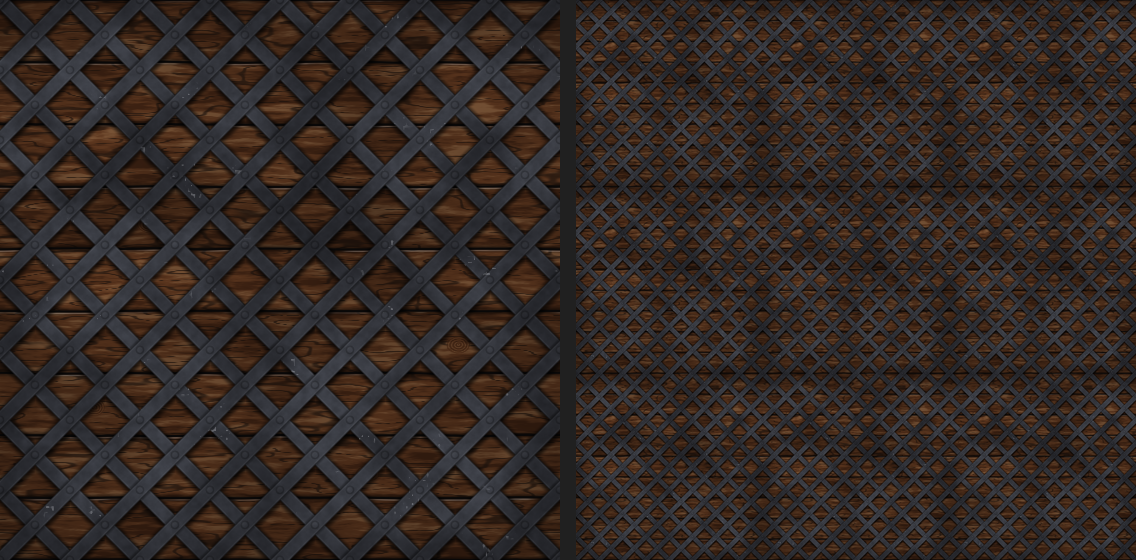
Left, the tile; right, the same tile 3 across and 3 down.
Write a WebGL 1 fragment shader that draws this pattern.

```glsl
precision highp float;
// Riveted diagonal iron lattice over weathered horizontal wooden planks.

uniform vec2 u_resolution;

const float LATTICE = 8.0;           // crossings across and down
const float PLANKS = 9.0;            // boards from bottom to top
const float HALF_WIDTH = 0.0127;     // half width of an iron strap
const float RIVET_RADIUS = 0.0064;
const float GAP = 0.0019;            // half height of the gap between boards
const float KNOT_RADIUS = 0.021;
const float KNOT_CHANCE = 0.65;      // per board
const vec2 SHADOW_OFFSET = vec2(-0.001, 0.003);

const vec3 WOOD_CRACK = vec3(0.10, 0.065, 0.045);
const vec3 WOOD_DARK = vec3(0.20, 0.11, 0.06);
const vec3 WOOD_MID = vec3(0.29, 0.17, 0.095);
const vec3 WOOD_LIGHT = vec3(0.39, 0.27, 0.175);
const vec3 GAP_COLOR = vec3(0.035, 0.03, 0.03);
const vec3 IRON_DARK = vec3(0.145, 0.15, 0.17);
const vec3 IRON_LIGHT = vec3(0.24, 0.25, 0.28);

float hash(vec2 p) {
  return fract(sin(dot(p, vec2(127.1, 311.7))) * 43758.55);
}

// Value noise that wraps after a whole number of cells.
float noise(vec2 p, vec2 period) {
  vec2 i = floor(p);
  vec2 f = fract(p);
  f = f * f * (3.0 - 2.0 * f);
  float a = hash(mod(i, period));
  float b = hash(mod(i + vec2(1.0, 0.0), period));
  float c = hash(mod(i + vec2(0.0, 1.0), period));
  float d = hash(mod(i + 1.0, period));
  return mix(mix(a, b, f.x), mix(c, d, f.x), f.y);
}

float fbm(vec2 uv, vec2 period) {
  float sum = 0.0;
  float amp = 0.533;
  for (int i = 0; i < 4; i++) {
    sum += amp * noise(uv * period, period);
    period *= 2.0;
    amp *= 0.5;
  }
  return sum;
}

// Diagonal coordinates: x is zero along falling straps, y along rising ones.
vec2 latticeCell(vec2 uv) {
  return fract(LATTICE * vec2(uv.x + uv.y, uv.x - uv.y) + 0.5) - 0.5;
}

// Signed distances to the falling (x) and rising (y) straps.
vec2 strapDistance(vec2 uv) {
  return abs(latticeCell(uv)) / (LATTICE * sqrt(2.0)) - HALF_WIDTH;
}

vec3 woodColor(vec2 uv, float px) {
  float wobble = 0.0022 * (noise(uv * vec2(14.0, 9.0), vec2(14.0, 9.0)) - 0.5);
  float row = PLANKS * (uv.y + wobble);
  float id = mod(floor(row), PLANKS);
  float tone = hash(vec2(id, 3.7));

  // Stretched, warped grain, shifted for each board.
  vec2 g = uv + vec2(tone, 0.008 * fbm(uv + vec2(tone, 0.0), vec2(16.0, 24.0)));
  float grain = fbm(g, vec2(9.0, 80.0));
  float fiber = fbm(g, vec2(26.0, 190.0));
  float crack = 1.0 - abs(2.0 * noise(g * vec2(13.0, 110.0), vec2(13.0, 110.0)) - 1.0);

  // An occasional knot with warped rings.
  vec2 center = vec2(hash(vec2(id, 8.3)), (id + 0.3 + 0.4 * tone) / PLANKS);
  vec2 k = uv - center;
  k.x = fract(k.x + 0.5) - 0.5;
  float r = length(k * vec2(0.85, 1.15)) + 0.008 * (fbm(uv, vec2(40.0)) - 0.5);
  float knot = step(hash(vec2(id, 5.1)), KNOT_CHANCE) * (1.0 - smoothstep(0.6, 1.0, r / KNOT_RADIUS));
  float rings = 0.47 + 0.13 * sin(r * 1400.0);
  float v = mix(0.55 * grain + 0.45 * fiber, rings, 0.75 * knot);

  vec3 color = mix(WOOD_DARK, WOOD_MID, smoothstep(0.32, 0.51, v));
  color = mix(color, WOOD_LIGHT, smoothstep(0.51, 0.70, v));
  color = mix(color, WOOD_CRACK, 0.65 * smoothstep(0.86, 0.98, crack) * (1.0 - knot));
  color *= 0.9 + 0.2 * tone;
  color *= 0.75 + 0.5 * fbm(uv, vec2(6.0, 8.0));

  // Gap, darkened board edges and a worn lip below the gap.
  float s = (fract(row + 0.5) - 0.5) / PLANKS;
  color *= mix(0.6, 1.0, smoothstep(GAP, 0.009, abs(s)));
  float lip = 1.0 - smoothstep(0.0005, 0.0012 + px, abs(s + GAP + 0.0013));
  color += 0.20 * lip * smoothstep(0.35, 0.65, fbm(uv, vec2(12.0, 9.0)));
  return mix(GAP_COLOR, color, smoothstep(GAP - px, GAP + px, abs(s)));
}

vec3 ironColor(vec2 uv, float d, float px) {
  float grit = fbm(uv, vec2(90.0));
  vec3 color = mix(IRON_DARK, IRON_LIGHT, smoothstep(0.22, 0.78, fbm(uv, vec2(7.0))));
  color *= 0.86 + 0.28 * grit;
  float rim = 1.0 - smoothstep(0.0004, 0.0010 + px, abs(d + 0.0022));
  color += 0.035 * rim * (0.4 + grit);
  color *= mix(0.62, 1.0, smoothstep(0.0, 0.0017 + px, -d));
  // Sparse pale chips.
  float chip = smoothstep(0.78, 0.92, noise(uv * 190.0, vec2(190.0)));
  return color + 0.20 * chip * smoothstep(0.80, 0.92, noise(uv * 23.0, vec2(23.0)));
}

void main() {
  vec2 uv = gl_FragCoord.xy / u_resolution;
  float px = 0.7 / min(u_resolution.x, u_resolution.y);
  vec2 d = strapDistance(uv);
  vec2 shadowDist = strapDistance(uv + SHADOW_OFFSET);
  // Boards under the shadow of both strap layers.
  float nearest = min(min(shadowDist.x, shadowDist.y), min(d.x, d.y) + 0.002);
  vec3 color = woodColor(uv, px) * mix(0.32, 1.0, smoothstep(-0.002, 0.010, nearest));
  // Falling straps lie below rising straps.
  vec3 under = ironColor(uv, d.x, px) * mix(0.68, 1.0, smoothstep(0.0, 0.006, d.y));
  color = mix(color, under, 1.0 - smoothstep(-px, px, d.x));
  color = mix(color, ironColor(uv, d.y, px), 1.0 - smoothstep(-px, px, d.y));
  // Low rivet on each crossing.
  vec2 cell = latticeCell(uv);
  vec2 p = vec2(cell.x + cell.y, cell.x - cell.y) / (2.0 * LATTICE);
  float r = length(p);
  float dome = 1.0 - smoothstep(RIVET_RADIUS - px, RIVET_RADIUS + px, r);
  color *= 0.78 + 0.22 * smoothstep(0.0004, 0.0013 + px, abs(r - RIVET_RADIUS));
  color += dome * (0.008 + 0.025 * dot(p, vec2(-0.6, 0.8)) / RIVET_RADIUS);
  gl_FragColor = vec4(color, 1.0);
}
```
